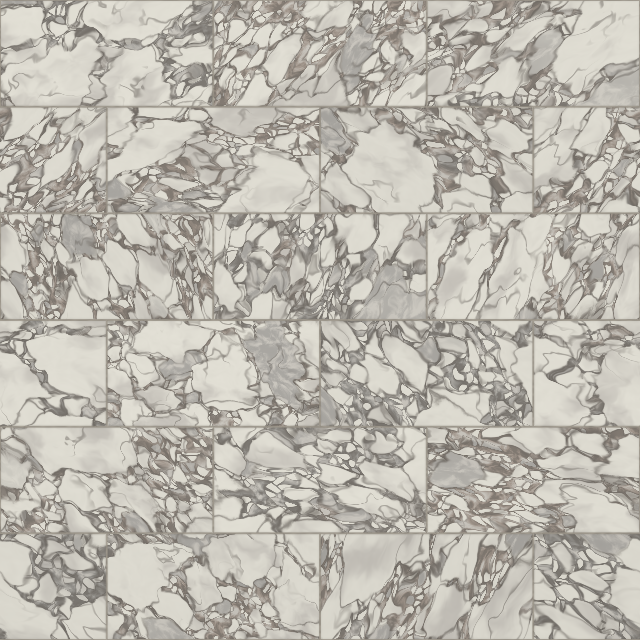
Write a WebGL 1 fragment shader that draws this texture.

```glsl
precision highp float;
// Brecciated marble tiles in running bond: pale clasts, grey matrix, dark veins, thin grout.

uniform vec2 u_resolution;

const vec2 TILES = vec2(3.0, 6.0);         // tiles across and down
const float TILE_ASPECT = 2.0;             // tile width over height
const float GROUT_HALF = 0.009;            // lengths are in tile heights
const float EDGE_SHADE = 0.03;
const float COARSEST = 1.35;               // clast cells per tile height
const float FINEST = 15.0;
const float VEIN_WIDTH = 0.018;
const float WARP = 0.24;

const vec3 IVORY = vec3(0.865, 0.855, 0.815);
const vec3 PALE = vec3(0.765, 0.750, 0.720);
const vec3 GREY = vec3(0.655, 0.645, 0.625);
const vec3 COOL_MATRIX = vec3(0.575, 0.565, 0.545);
const vec3 WARM_MATRIX = vec3(0.620, 0.575, 0.535);
const vec3 VEIN = vec3(0.430, 0.410, 0.385);
const vec3 GROUT = vec3(0.600, 0.575, 0.530);

float hash(vec2 p) {
  return fract(sin(dot(p, vec2(127.1, 311.7))) * 43758.5453);
}

vec2 hash2(vec2 p) {
  return vec2(hash(p), hash(p + 19.7));
}

float noise(vec2 p) {
  vec2 i = floor(p);
  vec2 f = fract(p);
  f = f * f * (3.0 - 2.0 * f);
  return mix(mix(hash(i), hash(i + vec2(1.0, 0.0)), f.x),
             mix(hash(i + vec2(0.0, 1.0)), hash(i + 1.0), f.x), f.y);
}

float fbm(vec2 p) {
  float sum = 0.0;
  float amp = 0.533;
  for (int i = 0; i < 4; i++) {
    sum += amp * noise(p);
    p = mat2(1.6, 1.2, -1.2, 1.6) * p + 3.7;
    amp *= 0.5;
  }
  return sum;
}

// Distance from the cell border, then two random values of the cell.
vec3 clastCell(vec2 p) {
  vec2 base = floor(p);
  vec2 id = base;
  float nearest = 8.0;
  float second = 8.0;
  for (int y = -1; y <= 1; y++) {
    for (int x = -1; x <= 1; x++) {
      vec2 cell = base + vec2(float(x), float(y));
      float d = length(cell + hash2(cell) - p);
      if (d < nearest) {
        second = nearest;
        nearest = d;
        id = cell;
      } else {
        second = min(second, d);
      }
    }
  }
  return vec3(second - nearest, hash2(id + 5.3));
}

vec3 marble(vec2 p, vec2 tile) {
  // Each tile is cut at its own angle, stretch and scale
  vec2 seed = 40.0 * hash2(tile + 2.1);
  vec2 traits = hash2(tile + 8.6);
  float angle = (hash(tile + 4.4) - 0.5) * 2.4;
  float c = cos(angle);
  float s = sin(angle);
  vec2 q = mat2(c, -s, s, c) * p * mix(0.85, 1.2, traits.x);
  q = q * vec2(mix(0.55, 0.95, traits.y), 1.15) + seed;
  q += WARP * (vec2(fbm(q * 2.6), fbm(q * 2.6 + 31.0)) - 0.5);
  q += 0.07 * (vec2(noise(q * 11.0), noise(q * 11.0 + 17.0)) - 0.5);

  // Mottled matrix
  float cloud = fbm(q * 4.0 + 9.0);
  float grain = fbm(q * 17.0);
  vec3 matrixTone = mix(COOL_MATRIX, WARM_MATRIX, smoothstep(0.3, 0.7, cloud + traits.x - 0.5));
  vec3 stone = mix(matrixTone, PALE, smoothstep(0.42, 0.75, grain));
  stone = mix(stone, VEIN, 0.6 * smoothstep(0.5, 0.3, grain));

  // Clasts, from fine fragments to large blocks
  for (int i = 0; i < 4; i++) {
    float level = float(i) / 3.0;
    float scale = FINEST * pow(COARSEST / FINEST, level);
    vec3 cell = clastCell(q * scale + 13.0 * level);
    float presence = mix(0.60, 0.30 + 0.28 * traits.y, level);
    float present = step(cell.y, presence);
    float gap = 0.03 + 0.16 * noise(q * 6.0 + 7.0 * level);
    float edge = cell.x - gap + 0.08 * (grain - 0.5);
    float width = min(VEIN_WIDTH * scale, 0.11);
    float inside = present * smoothstep(0.0, 1.5 * width, edge);
    float rim = present * exp(-edge * edge / (width * width));
    vec3 tone = mix(IVORY, PALE, smoothstep(0.42, 0.80, cloud + 0.3 * (cell.z - 0.5)));
    vec3 dull = mix(GREY, PALE, smoothstep(0.35, 0.75, grain));
    tone = mix(tone, dull, smoothstep(0.80, 0.88, cell.z));
    stone = mix(stone, tone, inside);
    stone = mix(stone, VEIN, rim * mix(0.2, 0.75, noise(q * 5.0 + 23.0)));
  }

  // Hairline veins crossing the clasts
  float ridge = abs(fbm(q * 2.8 + 51.0) - 0.5);
  float hairline = 1.0 - smoothstep(0.0, 0.025, ridge);
  stone = mix(stone, VEIN, 0.5 * hairline * smoothstep(0.40, 0.75, noise(q * 3.5 + 61.0)));
  return stone + 0.025 * (grain - 0.5);
}

void main() {
  // Running bond: every other row slides half a tile and wraps
  vec2 grid = gl_FragCoord.xy / u_resolution * TILES;
  grid.x += 0.5 * (1.0 - mod(floor(grid.y), 2.0));
  vec2 tile = floor(grid);
  tile.x = mod(tile.x, TILES.x);
  vec2 local = fract(grid) * vec2(TILE_ASPECT, 1.0);
  vec3 color = marble(local, tile);
  color *= 0.98 + 0.04 * hash(tile + 6.2);

  // Eased edges and grout
  vec2 border = min(local, vec2(TILE_ASPECT, 1.0) - local);
  float d = min(border.x, border.y);
  float pixel = TILES.y / u_resolution.y;
  color *= mix(0.94, 1.0, smoothstep(0.0, EDGE_SHADE, d));
  float joint = 1.0 - smoothstep(GROUT_HALF - 0.5 * pixel, GROUT_HALF + 0.5 * pixel, d);
  color = mix(color, GROUT * (0.94 + 0.12 * noise(grid * 40.0)), 0.85 * joint);
  gl_FragColor = vec4(color, 1.0);
}
```
